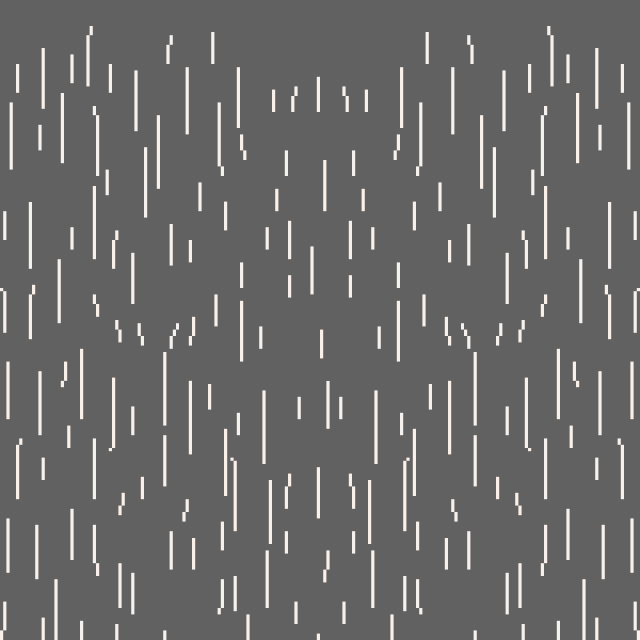
Write a Shadertoy shader that draws this pattern.

```glsl
// Mirrored rain of thin pale vertical dashes, some kinked sideways, on flat grey.

const float CELLS = 200.0;             // grid cells across the canvas
const vec2 SLOT = vec2(8.0, 25.0);     // each slot of the grid holds one dash

float hash(vec2 slot, float seed) {
    vec3 q = fract(vec3(slot, seed) * vec3(0.1031, 0.1130, 0.0973) + 0.137);
    q += dot(q, q.yzx + 33.33);
    return fract((q.x + q.y) * q.z);
}

// Share of a square pixel of the given width that lies inside the box lo..hi.
float boxCoverage(vec2 p, vec2 lo, vec2 hi, float width) {
    vec2 overlap = min(p + 0.5 * width, hi) - max(p - 0.5 * width, lo);
    overlap = clamp(overlap / width, 0.0, 1.0);
    return overlap.x * overlap.y;
}

// One-cell-wide vertical stroke from top to bottom.
float stroke(vec2 p, float x, float top, float bottom, float width) {
    return boxCoverage(p, vec2(x, top), vec2(x + 1.0, bottom), width);
}

void mainImage(out vec4 fragColor, in vec2 fragCoord) {
    float pixel = CELLS / iResolution.y;
    vec2 p = fragCoord * pixel;
    p.y = CELLS - p.y;

    // Mirror left and right, leaving one free column in the middle
    if (p.x > 0.5 * (CELLS + SLOT.x)) p.x = CELLS - p.x;

    // Stagger the columns, then find the slot
    float column = floor(p.x / SLOT.x);
    p.y -= 4.0 + floor(19.0 * fract(column * 0.382 + 0.25 * hash(vec2(column, 7.0), 3.0)));
    vec2 slot = vec2(column, floor(p.y / SLOT.y));
    vec2 local = p - slot * SLOT;

    // Length and place of the dash
    float size = 7.0 + floor(17.0 * pow(hash(slot, 1.0), 1.8));
    float x = 1.0 + floor(6.0 * hash(slot, 2.0));
    float top = floor((SLOT.y - size) * hash(slot, 4.0));
    float bottom = top + size;

    // Short ends that step aside by one cell
    float lean = hash(slot, 5.0) < 0.5 ? -1.0 : 1.0;
    float headKink = hash(slot, 6.0) < 0.16 ? 1.0 + floor(4.0 * hash(slot, 8.0)) : 0.0;
    float tailKink = hash(slot, 9.0) < 0.14 ? 1.0 + floor(4.0 * hash(slot, 10.0)) : 0.0;

    float ink = stroke(local, x, top + headKink, bottom - tailKink, pixel)
              + stroke(local, x - lean, top, top + headKink, pixel)
              + stroke(local, x + lean, bottom - tailKink, bottom, pixel);
    ink *= step(0.0, slot.y);

    vec3 grey = vec3(0.38);
    vec3 pale = mix(vec3(0.98, 0.94, 0.915), vec3(0.955, 0.945, 0.935), hash(slot, 11.0));
    fragColor = vec4(mix(grey, pale, min(ink, 1.0)), 1.0);
}
```
